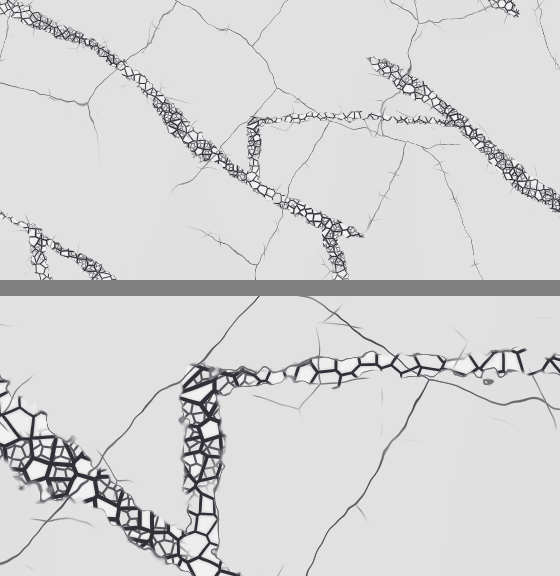
Top: the whole. Bottom: its middle third, enlarged.
A WebGL 1 fragment shader for this texture:

```glsl
precision highp float;
// White quartz slab with dark brecciated veins and jagged hairline cracks.
uniform vec2 u_resolution;

#define STONE vec3(0.882, 0.882, 0.884)
#define PEBBLE vec3(0.945, 0.945, 0.947)
#define INK vec3(0.19, 0.19, 0.22)
#define ALONG vec2(0.82, -0.57)
#define ACROSS vec2(0.57, 0.82)
#define VEIN_WIDTH 0.033
#define PEBBLE_SCALE 40.0
#define GRIT_SCALE 78.0
#define CRACK_SCALE 1.9
#define TWIG_SCALE 11.0
#define WARP 0.07
#define PIXEL (1.0 / u_resolution.y)

vec2 hash2(vec2 p) {
  vec3 q = fract(p.xyx * vec3(0.1031, 0.1030, 0.0973));
  q += dot(q, q.yzx + 33.33);
  return fract((q.xx + q.yz) * q.zy);
}

vec2 noise2(vec2 p) {
  vec2 i = floor(p), f = fract(p);
  f = f * f * (3.0 - 2.0 * f);
  return mix(mix(hash2(i), hash2(i + vec2(1, 0)), f.x),
             mix(hash2(i + vec2(0, 1)), hash2(i + vec2(1, 1)), f.x), f.y);
}

// Jagged displacement: broad bends down to fine kinks
vec2 jag(vec2 p) {
  vec2 sum = vec2(0.0);
  float freq = 2.5, amp = WARP;
  for (int i = 0; i < 5; i++) {
    sum += amp * (noise2(p * freq + float(i) * 17.0) - 0.5);
    freq *= 2.4;
    amp *= 0.43;
  }
  return sum;
}

// Voronoi cells: x = distance to the nearest border, y = random cell value
vec2 cells(vec2 p) {
  vec2 i = floor(p), f = fract(p), nearCell = vec2(0.0), nearest = vec2(0.0);
  float best = 8.0, border = 8.0;
  for (int y = -1; y <= 1; y++)
    for (int x = -1; x <= 1; x++) {
      vec2 g = vec2(x, y), r = g + hash2(i + g) - f;
      if (dot(r, r) < best) { best = dot(r, r); nearest = r; nearCell = g; }
    }
  for (int y = -2; y <= 2; y++)
    for (int x = -2; x <= 2; x++) {
      vec2 g = nearCell + vec2(x, y), r = g + hash2(i + g) - f, gap = r - nearest;
      if (dot(gap, gap) > 0.0001)
        border = min(border, dot(0.5 * (r + nearest), normalize(gap)));
    }
  return vec2(border, hash2(i + nearCell + 5.0).x);
}

float segment(vec2 p, vec2 a, vec2 b) {
  vec2 ab = b - a;
  return length(p - a - ab * clamp(dot(p - a, ab) / dot(ab, ab), 0.0, 1.0));
}

// Diagonal lanes that carry the main veins
float laneOffset(float k, float u) {
  return 0.2 + k * (0.66 - 0.035 * k) + 0.035 * sin(5.0 * u + 2.0 * k);
}
vec2 lanePoint(float k, float u) { return ALONG * u + ACROSS * laneOffset(k, u); }

// Signed distance to the brecciated veins, negative inside
float veinDistance(vec2 p) {
  float d = 8.0, u = dot(p, ALONG), v = dot(p, ACROSS);
  for (int i = 0; i < 4; i++) {
    float k = float(i), odd = mod(k, 2.0);
    float start = mix(0.5 * (k - 1.0), -1.0, odd), end = mix(2.0, 1.1, odd);
    float taper = smoothstep(start, start + 0.25, u) * (1.0 - smoothstep(end - 0.25, end, u));
    float halfWidth = VEIN_WIDTH * (0.35 + 0.95 * noise2(vec2(u * 4.0, k * 7.3)).x) * taper;
    d = min(d, abs(v - laneOffset(k, u)) - halfWidth + 0.1 * pow(1.0 - taper, 3.0));
  }
  // Downward forks
  for (int i = 0; i < 2; i++) {
    vec2 a = lanePoint(float(i), 0.87 * float(i));
    d = min(d, segment(p, a, a + vec2(0.03, -0.4)) - 0.8 * VEIN_WIDTH);
  }
  // Elbow that joins the two long lanes
  vec2 foot = lanePoint(1.0, 0.55), tip = lanePoint(2.0, 1.0), elbow = vec2(foot.x, tip.y);
  d = min(d, segment(p, foot, elbow) - 0.6 * VEIN_WIDTH);
  return min(d, segment(p, elbow, tip) - 0.36 * VEIN_WIDTH);
}

float line(float d, float halfWidth) {
  return clamp(0.5 + (halfWidth - d) / PIXEL, 0.0, 1.0);
}

void main() {
  vec2 p = gl_FragCoord.xy / u_resolution.y;
  vec2 bend = jag(p);
  float patches = noise2(p * 13.0 + 40.0).x;

  // Ragged vein body
  float vein = veinDistance(p + bend);
  vein += 0.014 * (noise2(p * 45.0).x - 0.5) + 0.010 * (noise2(p * 110.0).x - 0.5);
  float body = 1.0 - smoothstep(-0.004, 0.004, vein);

  // Pebbles and finer grit packed in the vein
  vec2 pebble = cells((p + 0.3 * bend) * PEBBLE_SCALE);
  float pebbleEdge = pebble.x / PEBBLE_SCALE;
  float gritEdge = cells(p * GRIT_SCALE + 9.0).x / GRIT_SCALE;
  float grit = smoothstep(0.35, 0.6, patches) * step(pebble.y, 0.7);
  float web = max(line(pebbleEdge, 0.0012 + 0.0016 * patches), 0.8 * grit * line(gritEdge, 0.0013));
  float rim = 0.65 * line(abs(vein), 0.001) * smoothstep(0.25, 0.6, noise2(p * 30.0).y);

  // Hairline cracks, broken up along their length
  float crack = cells((p + 1.6 * bend) * CRACK_SCALE + 3.0).x / CRACK_SCALE;
  float crackMask = smoothstep(0.4, 0.52, noise2(p * 2.2 + 11.0).x);
  float hair = crackMask * line(crack, 0.0011) * (0.45 + 0.5 * noise2(p * 24.0).x);

  // Short twigs beside veins and cracks
  float beside = max(1.0 - smoothstep(0.0, 0.045, vein), crackMask * (1.0 - smoothstep(0.0, 0.03, crack)));
  float twig = cells((p + bend) * TWIG_SCALE).x / TWIG_SCALE;
  float twigs = 0.6 * beside * line(twig, 0.0008) * smoothstep(0.52, 0.66, noise2(p * 15.0 + 70.0).x);

  vec3 color = STONE + 0.008 * (noise2(p * 3.0).x - 0.5);
  float shine = body * smoothstep(0.002, 0.006, pebbleEdge) * smoothstep(0.1, 0.6, pebble.y);
  color = mix(color, PEBBLE, shine);
  color = mix(color, INK, max(max(body * web, rim), max(hair, twigs)));
  gl_FragColor = vec4(color, 1.0);
}
```
